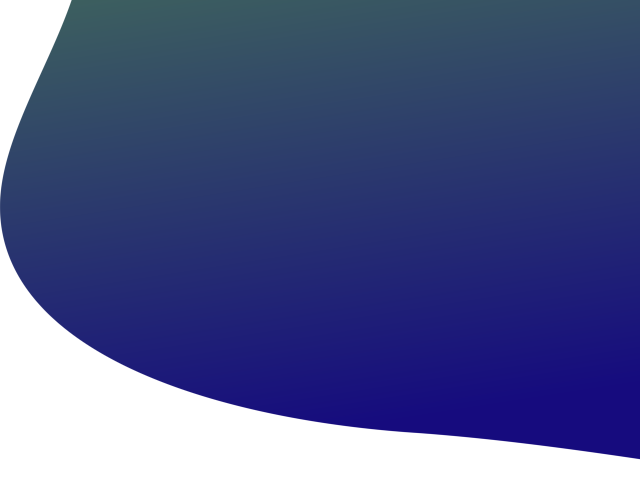
Write a Shadertoy shader that draws this background.

```glsl
const vec3 TEAL = vec3(0.24, 0.38, 0.37);
const vec3 INDIGO = vec3(0.085, 0.045, 0.495);
const vec3 PAPER = vec3(1.0);

vec2 bezier(vec2 a, vec2 b, vec2 c, vec2 d, float t) {
    float s = 1.0 - t;
    return s * s * s * a + 3.0 * s * s * t * b + 3.0 * s * t * t * c + t * t * t * d;
}

vec2 bezierTangent(vec2 a, vec2 b, vec2 c, vec2 d, float t) {
    float s = 1.0 - t;
    return normalize(s * s * (b - a) + 2.0 * s * t * (c - b) + t * t * (d - c));
}

// Signed distance to a descending curve, positive on its right-hand side
float curveSide(vec2 p, vec2 a, vec2 b, vec2 c, vec2 d) {
    float low = 0.0, high = 1.0;
    for (int i = 0; i < 18; i++) {
        float middle = 0.5 * (low + high);
        if (bezier(a, b, c, d, middle).y > p.y) low = middle;
        else high = middle;
    }
    float t = 0.5 * (low + high);
    vec2 tangent = bezierTangent(a, b, c, d, t);
    vec2 offset = p - bezier(a, b, c, d, t);
    return tangent.x * offset.y - tangent.y * offset.x;
}

// Blob outline: upper flank, rounded belly, shallow tail
float blobSide(vec2 p) {
    vec2 top = vec2(0.1493, 1.0);
    vec2 leftmost = vec2(0.0, 0.5694);
    vec2 tailStart = vec2(0.8681, 0.0981);
    vec2 tailEnd = vec2(1.3333, 0.0434);
    if (p.y > leftmost.y)
        return curveSide(p, top, vec2(0.099, 0.8542), vec2(0.0, 0.7049), leftmost);
    if (p.y > tailStart.y)
        return curveSide(p, leftmost, vec2(0.0, 0.2708), vec2(0.434, 0.1267), tailStart);
    return curveSide(p, tailStart, vec2(1.0243, 0.0868), vec2(1.1806, 0.066), tailEnd);
}

// Slightly tilted vertical blend
vec3 blobColor(vec2 p, vec3 upper, vec3 lower) {
    float depth = 1.0 - p.y + 0.155 * p.x;
    return mix(upper, lower, clamp(depth, 0.0, 1.0));
}

void mainImage(out vec4 fragColor, in vec2 fragCoord) {
    vec2 p = fragCoord / iResolution.xy * vec2(4.0 / 3.0, 1.0);
    float pixel = 1.0 / iResolution.y;

    float coverage = smoothstep(-0.7 * pixel, 0.7 * pixel, blobSide(p));
    vec3 color = mix(PAPER, blobColor(p, TEAL, INDIGO), coverage);
    fragColor = vec4(color, 1.0);
}
```
